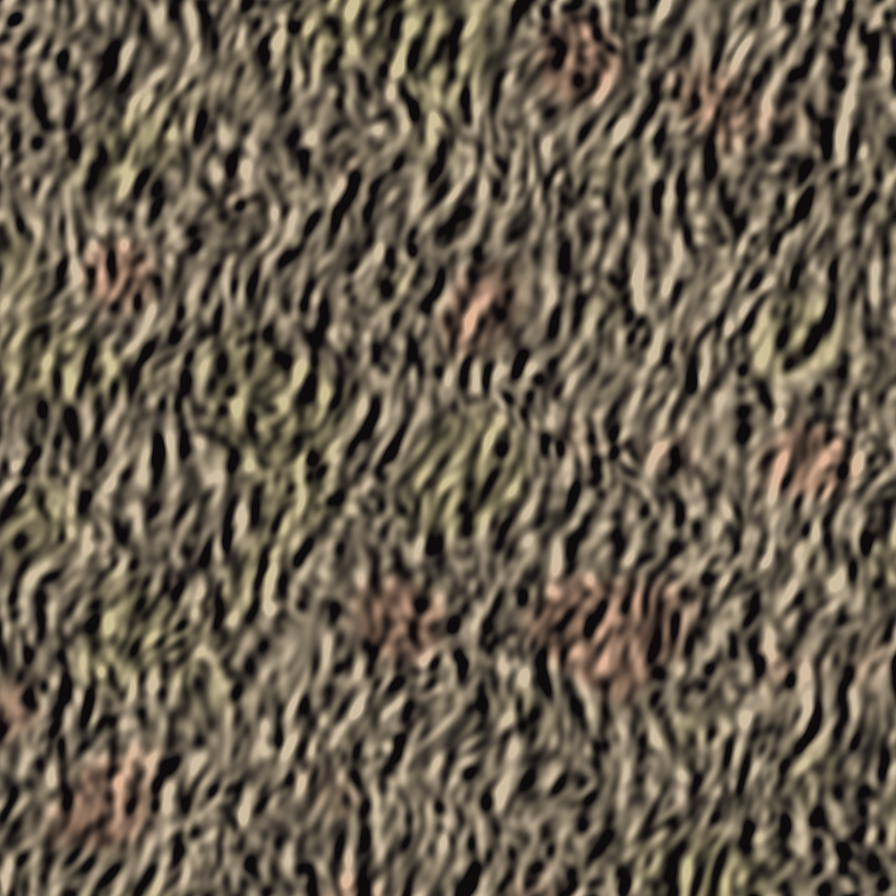
Give the GLSL for this texture, as a Shadertoy shader.

```glsl
const float RIDGE_SCALE = 34.0;    // coarse cells per canvas height
const float DETAIL_SCALE = 50.0;   // fine cells per canvas height
const float PATCH_SCALE = 9.0;     // broad stains per canvas height
const float RIDGE_STRETCH = 0.5;   // below 1 lengthens features upwards
const float DETAIL_STRETCH = 0.7;
const float LEAN = 0.2;            // sideways shift per unit of height
const float WANDER = 0.006;        // strength of the sine warp
const float WAVES_PER_CELL = 0.9;
const float RIDGE_SPREAD = 0.9;    // angle variation in radians
const float DETAIL_SPREAD = 1.4;
const float RIDGE_WEIGHT = 0.87;
const float DETAIL_WEIGHT = 0.45;
const float PATCH_WEIGHT = 0.16;

const vec3 SHADOW = vec3(0.05, 0.038, 0.045);
const vec3 STONE = vec3(0.45, 0.41, 0.34);
const vec3 HIGHLIGHT = vec3(0.82, 0.75, 0.64);
const vec3 RUSTY = vec3(1.08, 0.95, 0.94);
const vec3 MOSSY = vec3(0.99, 1.01, 0.92);
const float SHADOW_LEVEL = -1.55;
const float STONE_LEVEL = 0.27;
const float HIGHLIGHT_LEVEL = 2.0;

const float TAU = 6.2831853;
const int GRAINS_PER_CELL = 2;
const float NOISE_GAIN = 1.49;     // brings the noise to unit deviation

vec4 hash4(vec2 p) {
    vec4 h = fract(p.xyxy * vec4(0.1031, 0.1030, 0.0973, 0.1099));
    h += dot(h, h.wzxy + 33.33);
    return fract((h.xxyz + h.yzzw) * h.zywx);
}

// Cellular noise: every cell scatters small wave packets of random phase.
float waveletNoise(vec2 p, float frequency, float spread, float seed) {
    vec2 cell = floor(p);
    float sum = 0.0;
    for (int y = -1; y <= 1; y++)
    for (int x = -1; x <= 1; x++)
    for (int i = 0; i < GRAINS_PER_CELL; i++) {
        vec2 neighbor = cell + vec2(x, y);
        vec4 random = hash4(neighbor + seed + 71.7 * float(i));
        vec2 offset = p - neighbor - random.xy;
        float envelope = max(1.0 - dot(offset, offset), 0.0);
        float angle = (random.z * 2.0 - 1.0) * spread;
        float along = dot(offset, vec2(cos(angle), sin(angle)));
        sum += envelope * envelope * envelope
             * cos(TAU * (frequency * along + random.w));
    }
    return sum * NOISE_GAIN;
}

// Layered sines bend the ridges gently.
vec2 wander(vec2 p) {
    return p + WANDER * vec2(
        sin(p.y * 23.0 + 2.0 * sin(p.x * 11.0)) + 0.5 * sin(p.y * 41.0 + p.x * 17.0),
        sin(p.x * 19.0 + 2.0 * sin(p.y * 13.0)));
}

vec3 reliefColor(float level) {
    vec3 color = mix(SHADOW, STONE,
        clamp((level - SHADOW_LEVEL) / (STONE_LEVEL - SHADOW_LEVEL), 0.0, 1.0));
    return mix(color, HIGHLIGHT,
        clamp((level - STONE_LEVEL) / (HIGHLIGHT_LEVEL - STONE_LEVEL), 0.0, 1.0));
}

void mainImage(out vec4 fragColor, in vec2 fragCoord) {
    vec2 uv = fragCoord / iResolution.y;
    vec2 p = wander(uv);
    p.x -= LEAN * p.y;

    // Relief from long ridges, finer bumps and broad patches
    float ridges = waveletNoise(p * RIDGE_SCALE * vec2(1.0, RIDGE_STRETCH),
                                WAVES_PER_CELL, RIDGE_SPREAD, 3.0);
    float detail = waveletNoise(p * DETAIL_SCALE * vec2(1.0, DETAIL_STRETCH),
                                WAVES_PER_CELL, DETAIL_SPREAD, 217.0);
    float patches = waveletNoise(uv * PATCH_SCALE, 0.0, 0.0, 431.0);
    float level = RIDGE_WEIGHT * ridges + DETAIL_WEIGHT * detail
                + PATCH_WEIGHT * patches;

    // Faint rusty and mossy stains
    float stain = waveletNoise(uv * PATCH_SCALE, 0.0, 0.0, 619.0);
    vec3 tint = mix(vec3(1.0), RUSTY, smoothstep(0.7, 2.0, stain));
    tint = mix(tint, MOSSY, smoothstep(0.3, 1.6, -stain));

    fragColor = vec4(reliefColor(level) * tint, 1.0);
}
```
